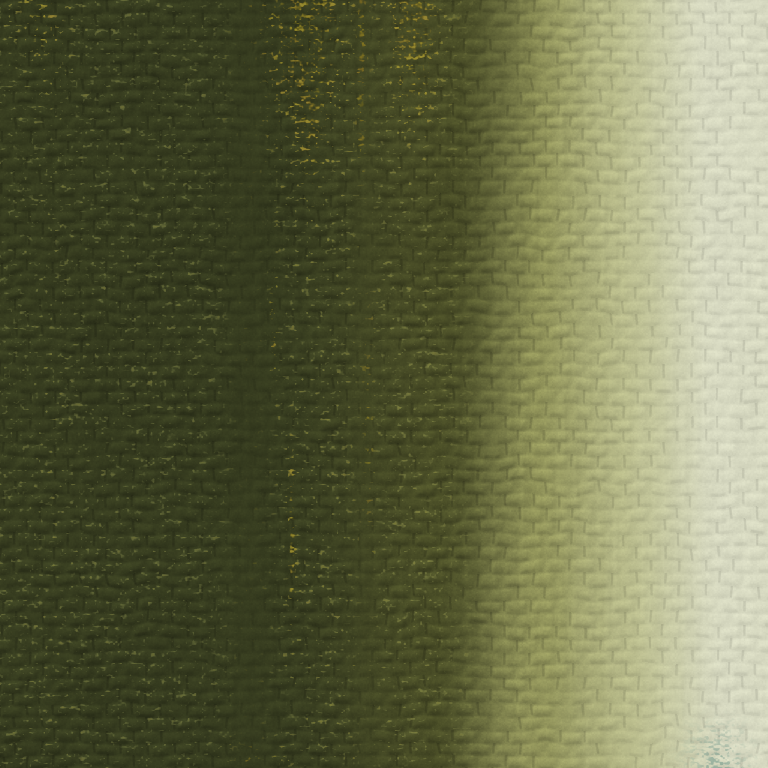
Reproduce this texture procedurally as a WebGL 1 fragment shader.

```glsl
precision highp float;
// Painted canvas weave: a dark olive field blends rightwards into pale cream.
// Staggered thread domes are lit from above by height differences, thin dark
// marks trace their joints, and noise adds fine ochre flecks in worn columns.
uniform vec2 u_resolution;

#define WEAVE vec2(29.0, 59.0)   // threads across and up
#define RELIEF 0.15              // strength of the weave lighting
#define LIGHT_STEP vec2(-0.0016, 0.0034)
#define GRAIN 0.055              // fine paint grain
#define JOINTS 0.15              // darkness of thread joints
#define OLIVE vec3(0.212, 0.234, 0.122)
#define MOSS vec3(0.285, 0.300, 0.150)
#define SAGE vec3(0.565, 0.575, 0.350)
#define STRAW vec3(0.735, 0.745, 0.560)
#define CREAM vec3(0.842, 0.850, 0.755)
#define OCHRE vec3(0.500, 0.460, 0.110)

float hash(vec2 p) {
  vec3 q = fract(vec3(p.xyx) * 0.1031);
  q += dot(q, q.yzx + 33.33);
  return fract((q.x + q.y) * q.z);
}

float noise(vec2 p) {
  vec2 i = floor(p), f = fract(p);
  f = f * f * (3.0 - 2.0 * f);
  return mix(mix(hash(i), hash(i + vec2(1.0, 0.0)), f.x),
             mix(hash(i + vec2(0.0, 1.0)), hash(i + 1.0), f.x), f.y);
}

float fbm(vec2 p) {
  float sum = 0.0, amp = 0.5;
  for (int i = 0; i < 4; i++) {
    sum += amp * noise(p);
    p = p * 2.03 + 17.1;
    amp *= 0.5;
  }
  return sum;
}

// Soft vertical band centred on c.
float band(float x, float c, float w) {
  float d = (x - c) / w;
  return exp(-d * d);
}

// Thread coordinates, slightly warped so that rows wander.
vec2 weaveSpace(vec2 p) {
  vec2 warp = vec2(noise(p * 23.0), noise(p * vec2(31.0, 22.0) + 40.0)) - 0.5;
  vec2 q = (p + warp * vec2(0.008, 0.008)) * WEAVE;
  q.x += 0.5 * mod(floor(q.y), 2.0);
  return q;
}

// Raised horizontal thread domes over a rough paint skin.
float height(vec2 p) {
  vec2 q = weaveSpace(p);
  vec2 f = fract(q);
  float dome = sin(3.14159 * f.y) * smoothstep(0.0, 0.30, min(f.x, 1.0 - f.x));
  float vary = 0.35 + 0.85 * hash(floor(q));
  return dome * vary + 0.6 * fbm(p * vec2(95.0, 125.0));
}

// Thin dark marks: upright ticks at thread ends, short lines under threads.
float joints(vec2 q) {
  vec2 f = fract(q);
  vec2 id = floor(q);
  float tick = smoothstep(0.075, 0.015, abs(f.x - 0.08)) * smoothstep(0.0, 0.2, f.y);
  float start = 0.35 * hash(id + 7.0);
  float under = smoothstep(0.22, 0.04, abs(f.y - 0.12));
  under *= smoothstep(start, start + 0.1, f.x) * smoothstep(start + 0.65, start + 0.5, f.x);
  return tick * step(0.35, hash(id + 3.0)) + 0.65 * under * hash(id + 11.0);
}

// Base colour along x; the blend starts sooner toward the bottom.
vec3 blend(vec2 p) {
  float x = p.x + 0.012 * (fbm(vec2(p.x * 60.0, p.y * 5.0)) - 0.47);
  float low = 1.0 - p.y;
  vec3 col = mix(OLIVE, MOSS, smoothstep(0.34, 0.585, x));
  col = mix(col, SAGE, smoothstep(mix(0.585, 0.560, low), mix(0.745, 0.695, low), x));
  col = mix(col, STRAW, smoothstep(0.69, mix(0.825, 0.85, low), x));
  return mix(col, CREAM, smoothstep(mix(0.79, 0.815, low), mix(0.93, 0.955, low), x));
}

// How much underpaint shows through: worn columns, strongest near the top.
float wear(vec2 p) {
  float top = smoothstep(0.68, 1.0, p.y);
  float w = top * (band(p.x, 0.395, 0.055) + band(p.x, 0.54, 0.040));
  w += 0.55 * smoothstep(0.8, 1.0, p.y) * band(p.x, 0.05, 0.045);
  w += 0.40 * smoothstep(0.60, 0.85, p.y) * band(p.x, 0.405, 0.012);
  w += 0.80 * band(p.x, 0.380, 0.006) * band(p.y, 0.30, 0.12);
  w += 0.65 * band(p.x, 0.356, 0.006) * band(p.y, 0.58, 0.09);
  w += 0.80 * band(p.x, 0.470, 0.005) * smoothstep(0.72, 0.86, p.y);
  w += 0.45 * band(p.x, 0.480, 0.007) * band(p.y, 0.45, 0.18);
  w += 0.45 * band(p.x, 0.33, 0.06) * smoothstep(0.05, 0.0, p.y);
  return w + 0.14 * band(p.x, 0.07, 0.03) + 0.16 * band(p.x, 0.42, 0.08);
}

void main() {
  vec2 p = gl_FragCoord.xy / u_resolution;
  vec3 col = blend(p);
  float pale = smoothstep(0.56, 0.90, p.x);
  float dark = 1.0 - smoothstep(0.54, 0.66, p.x);

  // Weave lighting, flattened where paint lies thick.
  float thick = max(band(p.x, 0.325, 0.035), 0.8 * band(p.x, 0.475, 0.018));
  float slope = height(p) - height(p + LIGHT_STEP);
  float relief = RELIEF * mix(1.0, 0.26, pale) * (1.0 - 0.5 * thick);
  col *= 1.0 + relief * clamp(slope * 1.6, -1.0, 1.0);
  vec2 q = weaveSpace(p);
  col *= 1.0 - JOINTS * mix(1.0, 0.55, pale) * (1.0 - 0.5 * thick) * joints(q);

  // Broad mottling, brushed vertical streaks and grain.
  float streak = noise(vec2(p.x * 190.0, p.y * 11.0)) - 0.5;
  float grain = noise(p * vec2(390.0, 350.0)) + hash(floor(p * 512.0)) - 1.0;
  col *= 1.0 + 0.09 * (fbm(p * 7.0) - 0.47) * (1.0 - pale);
  col *= 1.0 + (0.06 * streak + GRAIN * grain) * mix(1.0, 0.4, pale);

  // Fine ochre flecks and faint pale scuffs along the thread crests.
  vec2 f = fract(q);
  float crest = smoothstep(0.25, 0.7, f.y) * smoothstep(1.0, 0.85, f.y);
  float chip = 0.5 * noise(p * vec2(150.0, 330.0)) + 0.5 * noise(p * vec2(330.0, 390.0) + 9.0);
  float worn = wear(p);
  float fleck = smoothstep(0.0, 0.30, chip + 0.14 * crest + 0.30 * min(worn, 1.0) - 0.86);
  vec3 ochre = mix(OCHRE, vec3(0.44, 0.34, 0.13), 0.6 * noise(p * 60.0));
  col = mix(col, ochre, fleck * dark * clamp(0.3 + worn, 0.0, 0.9));
  float scuff = smoothstep(0.70, 0.95, chip + 0.12 * crest) * (1.0 - thick);
  col += vec3(0.13, 0.13, 0.075) * scuff * dark;

  // Teal traces in the lower right corner.
  float corner = band(p.x, 0.935, 0.035) * smoothstep(0.085, 0.0, p.y);
  col = mix(col, vec3(0.50, 0.63, 0.57), 0.7 * corner * smoothstep(0.45, 0.75, chip));
  gl_FragColor = vec4(clamp(col, 0.0, 1.0), 1.0);
}
```
